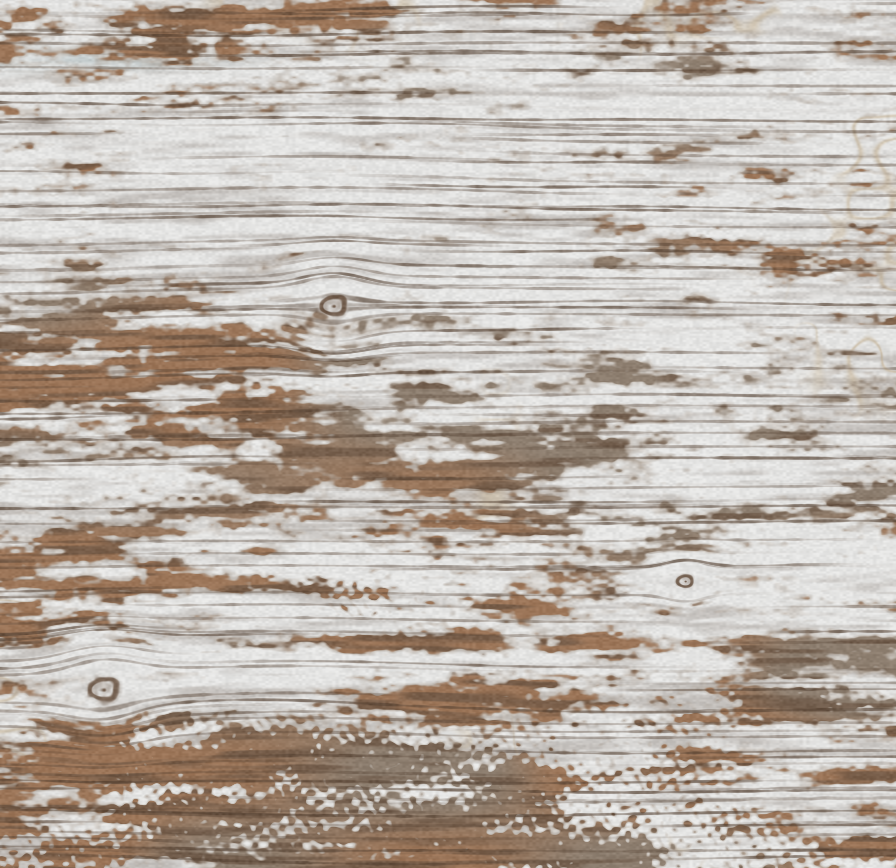
A WebGL 1 fragment shader for this texture:

```glsl
precision highp float;
// Weathered white paint on a horizontal pine board. Stretched noise layers form
// a wear field that thins the paint and bares the wood; grain cracks, knots,
// stains and a woven imprint are laid over it.

uniform vec2 u_resolution;

#define WEAR_LEVEL 0.112
#define EDGE_SOFTNESS 0.045
#define WASH_AMOUNT 0.58
#define CRACK_WIDTH 0.0011
#define CRACK_STRENGTH 0.72
#define IMPRINT_PITCH 78.0
#define GRIT 0.07
#define PAINT_LIGHT vec3(0.895, 0.895, 0.89)
#define PAINT_SHADE vec3(0.765, 0.75, 0.735)
#define WASHED_WOOD vec3(0.67, 0.62, 0.57)
#define WOOD_WARM vec3(0.60, 0.44, 0.32)
#define WOOD_DARK vec3(0.39, 0.30, 0.23)

float hash(vec2 p) {
  vec3 h = fract(vec3(p.xyx) * 0.1031);
  h += dot(h, h.yzx + 33.33);
  return fract((h.x + h.y) * h.z);
}

float noise(vec2 p) {
  vec2 i = floor(p), f = fract(p);
  f = f * f * (3.0 - 2.0 * f);
  return mix(mix(hash(i), hash(i + vec2(1.0, 0.0)), f.x),
             mix(hash(i + vec2(0.0, 1.0)), hash(i + 1.0), f.x), f.y);
}

float bump(float x, float centre, float width) {
  float d = (x - centre) / width;
  return exp(-d * d);
}

// Grain lines part around a knot.
float deflection(vec2 d, float size) {
  return -0.6 * d.y * exp(-dot(d, d) / (size * size * 5.0));
}

// Where the board is rubbed most: low edge, middle patch, top edge, one streak.
float wearBias(vec2 p) {
  float b = 0.13 * (1.0 - smoothstep(0.06, 0.34, p.y));
  b += 0.08 * bump(p.y, 0.54, 0.09) * bump(p.x, 0.58, 0.42);
  b -= 0.10 * smoothstep(0.60, 0.74, p.y) * (1.0 - smoothstep(0.89, 0.94, p.y));
  b += 0.06 * smoothstep(0.92, 0.96, p.y) * (1.0 - smoothstep(0.3, 0.9, p.x));
  return b + 0.13 * bump(p.y, 0.26, 0.010);
}

// Slanted rows of small dabs pressed into the paint.
float imprint(vec2 p) {
  vec2 u = mat2(0.85, -0.53, 0.53, 0.85) * p * IMPRINT_PITCH;
  u += 0.7 * vec2(noise(p * 45.0), noise(p * 45.0 + 19.0));
  float dabs = cos(6.2832 * u.x) * 0.5 + cos(6.2832 * u.y) * 0.5;
  float low = 1.0 - smoothstep(0.12, 0.24, p.y);
  float patchArea = bump(p.x, 0.43, 0.08) * bump(p.y, 0.31, 0.045);
  float area = low * smoothstep(0.45, 0.65, noise(p * vec2(4.0, 8.0) + 7.0));
  return dabs * max(area, patchArea);
}

float wearField(vec2 p, vec2 q) {
  float f = 0.30 * noise(q * vec2(3.5, 9.0) + 3.0);
  f += 0.42 * noise(q * vec2(10.0, 46.0) + 31.0);
  f += 0.28 * noise(q * vec2(30.0, 130.0) + 57.0);
  f += 0.16 * noise(q * vec2(115.0, 230.0) + 83.0);
  return f - 0.58 + wearBias(p) + 0.13 * imprint(p) - WEAR_LEVEL;
}

// One family of thin wandering cracks, broken up along their length.
float cracks(vec2 q, float rows, float seed, float px) {
  float y = q.y * rows + 0.25 * noise(vec2(q.x * 4.0, q.y * 6.0 + seed));
  float row = floor(y);
  float centre = 0.2 + 0.6 * hash(vec2(row, seed));
  float d = abs(y - row - centre) / rows;
  float run = noise(vec2(q.x * 3.0 + 9.0 * hash(vec2(seed, row)), row * 7.0 + seed));
  float nick = noise(vec2(q.x * 60.0, row * 5.0 + seed));
  float width = CRACK_WIDTH * (0.5 + nick);
  float line = 1.0 - smoothstep(width - 0.5 * px, width + px, d);
  return line * smoothstep(0.34, 0.72, run) * (0.5 + 0.5 * nick);
}

vec3 drawKnot(vec3 col, vec2 d, float size) {
  float r = length(d * vec2(1.0, 1.15)) / size + 0.35 * noise(d * 90.0 + 40.0);
  float ring = smoothstep(0.1, 0.8, 0.5 + 0.5 * cos(r * 11.0));
  vec3 tone = mix(WOOD_DARK, PAINT_LIGHT, ring * (0.5 + 0.5 * noise(d * 200.0 + 60.0)));
  return mix(col, tone, 0.85 * (1.0 - smoothstep(0.85, 1.2, r)));
}

void main() {
  float px = 1.0 / u_resolution.y;
  vec2 p = gl_FragCoord.xy * px;
  vec2 knotA = p - vec2(0.385, 0.647), knotB = p - vec2(0.79, 0.33), knotC = p - vec2(0.12, 0.205);

  // Grain space: gentle waviness plus bends around the knots.
  vec2 q = p;
  q.y += 0.012 * (noise(p * vec2(3.0, 5.0)) - 0.5);
  q.y += deflection(knotA, 0.022) + deflection(knotB, 0.014) + deflection(knotC, 0.026);

  // Paint with soft streaks and a faint cool stain.
  float streak = 0.5 * noise(q * vec2(5.0, 75.0) + 11.0) + 0.5 * noise(q * vec2(22.0, 210.0) + 23.0);
  float cloud = noise(p * vec2(2.5, 5.0) + 71.0);
  vec3 col = mix(PAINT_LIGHT, PAINT_SHADE, smoothstep(0.42, 0.85, streak + 0.25 * (cloud - 0.5)));
  float coolStain = bump(q.y, 0.93, 0.012) * (1.0 - smoothstep(0.1, 0.36, p.x));
  col = mix(col, vec3(0.56, 0.65, 0.67), 0.6 * coolStain * streak);
  float blotch = bump(noise(p * vec2(28.0, 34.0) + 5.0), 0.62, 0.05);
  col = mix(col, vec3(0.77, 0.70, 0.59), 0.6 * blotch * smoothstep(0.72, 0.85, noise(p * 7.0 + 91.0)));

  // Thinned paint, then bare wood.
  float f = wearField(p, q);
  f += 0.13 * (bump(knotA.x, 0.0, 0.06) * bump(knotA.y, 0.0, 0.022)
     + bump(knotB.x, 0.04, 0.08) * bump(knotB.y, 0.0, 0.012) + bump(knotC.x, -0.05, 0.08) * bump(knotC.y, 0.0, 0.03));
  float grain = noise(q * vec2(14.0, 190.0) + 13.0);
  vec3 wood = mix(WOOD_WARM, vec3(0.54, 0.48, 0.42), smoothstep(0.35, 0.7, noise(p * vec2(4.0, 9.0) + 47.0)));
  wood = mix(wood, WOOD_DARK, 0.75 * smoothstep(0.45, 0.85, grain));
  col = mix(col, WASHED_WOOD, WASH_AMOUNT * smoothstep(-0.14, 0.03, f));
  col = mix(col, wood, 0.93 * smoothstep(-EDGE_SOFTNESS, EDGE_SOFTNESS, f - 0.012));

  // Cracks, knots and fine surface grit.
  float crack = max(cracks(q, 24.0, 3.0, px), max(cracks(q, 41.0, 17.0, px), 0.65 * cracks(q, 67.0, 29.0, px)));
  col = mix(col, WOOD_DARK * 0.85, CRACK_STRENGTH * crack);
  col = drawKnot(col, knotA, 0.020);
  col = drawKnot(col, knotB, 0.013);
  col = drawKnot(col, knotC, 0.023);
  col += GRIT * (noise(p * vec2(260.0, 420.0)) - 0.5);
  gl_FragColor = vec4(clamp(col, 0.0, 1.0), 1.0);
}
```
